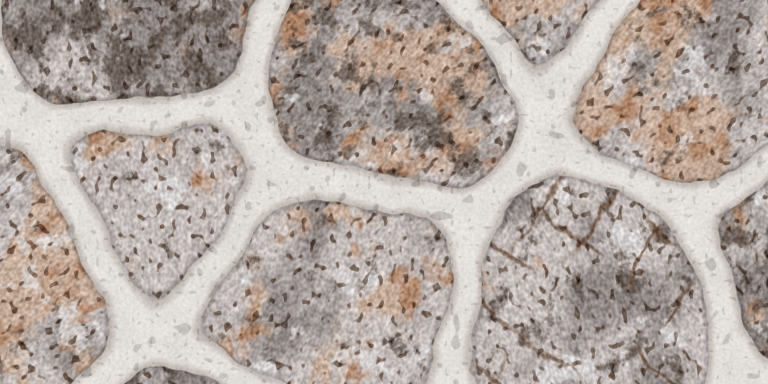
Reproduce this texture procedurally as a Shadertoy shader.

```glsl
float hash(vec2 p) {
    vec3 h = fract(vec3(p.xyx) * 0.1031);
    h += dot(h, h.yzx + 33.33);
    return fract((h.x + h.y) * h.z);
}

float cornerRamp(vec2 cell, vec2 f, vec2 corner) {
    float angle = 6.2832 * hash(cell + corner);
    return dot(vec2(cos(angle), sin(angle)), f - corner);
}

float gradientNoise(vec2 p) {
    vec2 cell = floor(p), f = fract(p);
    vec2 u = f * f * f * (f * (f * 6.0 - 15.0) + 10.0);
    float low = mix(cornerRamp(cell, f, vec2(0, 0)), cornerRamp(cell, f, vec2(1, 0)), u.x);
    float high = mix(cornerRamp(cell, f, vec2(0, 1)), cornerRamp(cell, f, vec2(1, 1)), u.x);
    return 1.4 * mix(low, high, u.y);
}

float fbm(vec2 p) {
    float sum = 0.0, amp = 0.8;
    for (int i = 0; i < 5; i++) {
        sum += amp * gradientNoise(p);
        p = mat2(1.6, 1.2, -1.2, 1.6) * p + 7.3;
        amp *= 0.58;
    }
    return sum;
}

mat2 rotation(float a) {
    return mat2(cos(a), sin(a), -sin(a), cos(a));
}

// Stone centre and size penalty; id.z = 1 marks the rare small filler stones
vec3 stoneSite(vec3 id) {
    vec2 base = vec2(0.05 + 0.74 * (id.x + 0.36 * id.y), 0.23 + 0.62 * id.y);
    if (id.z > 0.5) {
        float penalty = mod(id.x - id.y, 5.0) < 0.5 ? 0.03 : 9.0;
        return vec3(base + vec2(0.38, 0.3), penalty);
    }
    vec2 phase = vec2(2.3 * id.x + 4.0 * id.y - 1.6, 2.4 * id.x + 0.9 * id.y + 0.6);
    return vec3(base + 0.1 * sin(phase), 0.0);
}

// Signed distance to the rounded stone edge, positive inside
float stoneDistance(vec2 p, out vec3 nearest) {
    float row = floor((p.y - 0.23) / 0.62 + 0.5);
    vec3 origin = vec3(floor((p.x - 0.05) / 0.74 - 0.36 * row + 0.5), row, 0.0);
    float best = 1e3;
    nearest = origin;
    for (int n = 0; n < 50; n++) {
        vec3 id = origin + vec3(n % 5 - 2, (n / 5) % 5 - 2, n / 25);
        vec3 s = stoneSite(id);
        float power = dot(p - s.xy, p - s.xy) + s.z;
        if (power < best) {
            best = power;
            nearest = id;
        }
    }
    vec2 centre = stoneSite(nearest).xy;
    float sum = 1e-9;
    for (int n = 0; n < 50; n++) {
        vec3 id = origin + vec3(n % 5 - 2, (n / 5) % 5 - 2, n / 25);
        if (distance(id, nearest) < 0.5) continue;
        vec3 s = stoneSite(id);
        float power = dot(p - s.xy, p - s.xy) + s.z;
        sum += exp(-(power - best) / (2.0 * distance(s.xy, centre)) / 0.035);
    }
    return -0.035 * log(sum) - 0.04;
}

vec3 stoneColor(vec2 p, vec3 id) {
    float rust = cos(1.5 * id.x - 2.3 * id.y + 2.2 * id.z);
    float dark = cos(1.1 * id.x - 2.2 * id.y + 2.3 + 0.8 * id.z);
    vec2 q = rotation(0.5 * rust + 0.3) * p * vec2(1.0, 0.8) + 5.0 * id.xy + 40.0;

    // Grey body with tan and rust patches
    vec3 col = mix(vec3(0.56, 0.53, 0.52), vec3(0.77, 0.74, 0.73),
                   smoothstep(-0.5, 0.35, fbm(q * 4.0) - 0.25 * dark));
    vec3 warm = mix(vec3(0.78, 0.67, 0.59), vec3(0.67, 0.48, 0.35),
                    smoothstep(-0.1, 0.5, fbm(q * 9.0 + 11.0)));
    col = mix(col, warm, 0.85 * smoothstep(0.0, 0.35, fbm(q * 5.0 + 23.0) + 0.33 * rust - 0.1));

    // Dark mineral stains and pale flakes
    float stain = fbm(q * 13.0 + 3.0) + 0.28 * dark;
    col = mix(col, vec3(0.36, 0.31, 0.28), 0.75 * smoothstep(0.15, 0.6, stain));
    float flake = fbm(q * 8.0 + 57.0) - 0.1 * dark;
    col = mix(col, vec3(0.86, 0.85, 0.85), 0.75 * smoothstep(0.35, 0.6, flake));

    // Broken brown veins on the greyest stones
    float veined = smoothstep(0.7, 1.0, -rust);
    for (int i = 0; i < 2; i++) {
        float across = (rotation(0.65 + 1.5 * float(i)) * p).y * 7.0 + 0.22 * fbm(q * 5.0);
        float line = smoothstep(0.06, 0.01, abs(fract(across) - 0.5));
        line *= smoothstep(-0.1, 0.25, gradientNoise(q * 5.0 + 9.0 * float(i)));
        col = mix(col, vec3(0.4, 0.28, 0.2), 0.7 * veined * line);
    }

    // Pits and rough grain
    col *= 1.0 - vec3(0.4, 0.47, 0.52) * smoothstep(0.3, 0.6, gradientNoise(q * 50.0));
    return col + 0.12 * gradientNoise(q * 115.0) + 0.09 * gradientNoise(q * 60.0 + 31.0);
}

vec3 groutColor(vec2 p, float gap) {
    vec3 col = vec3(0.89, 0.873, 0.857) + 0.03 * fbm(p * 12.0) + 0.04 * gradientNoise(p * 110.0);
    col -= 0.12 * smoothstep(0.48, 0.6, gradientNoise(p * 24.0 + 5.0));
    col -= 0.1 * smoothstep(0.4, 0.7, gradientNoise(p * 65.0));
    // Soft shaded bevel beside the stones
    return col - vec3(0.13, 0.145, 0.15) * smoothstep(0.022, 0.002, gap);
}

void mainImage(out vec4 fragColor, in vec2 fragCoord) {
    vec2 p = fragCoord / iResolution.y;
    float pixel = 1.0 / iResolution.y;
    vec2 wobble = vec2(gradientNoise(p * 6.0), gradientNoise(p * 6.0 + 19.0));
    vec2 chips = vec2(gradientNoise(p * 24.0 + 4.0), gradientNoise(p * 24.0 + 37.0));
    vec3 id;
    float d = stoneDistance(p + 0.022 * wobble + 0.005 * chips, id);

    vec3 stone = stoneColor(p, id) * (1.0 - 0.2 * smoothstep(0.015, 0.0, d));
    vec3 col = mix(groutColor(p, -d), stone, smoothstep(-pixel, pixel, d));
    fragColor = vec4(clamp(col, 0.0, 1.0), 1.0);
}
```
